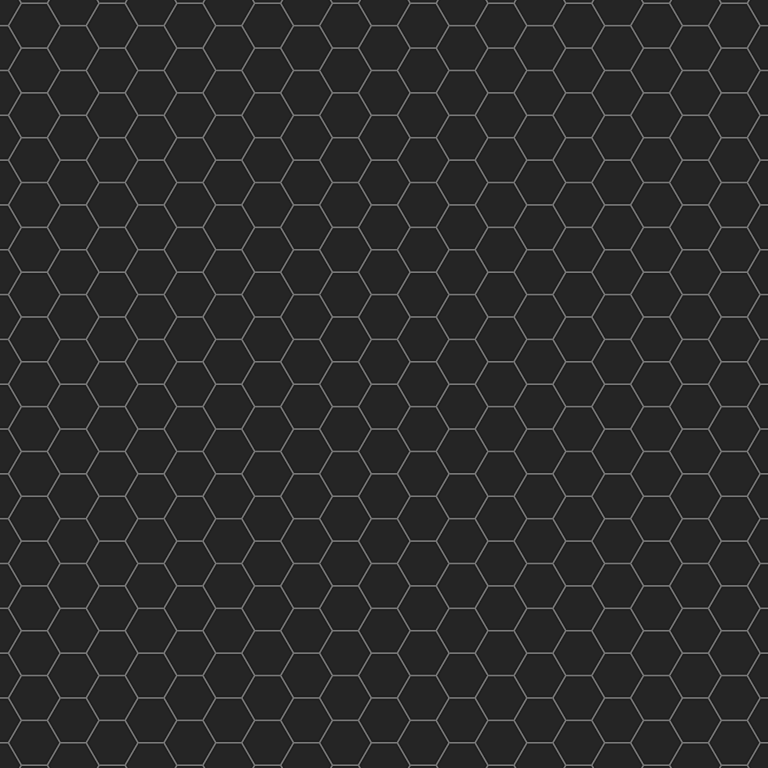
Give the GLSL for this pattern, as a WebGL 1 fragment shader.

```glsl
precision highp float;
// Thin grey honeycomb outlines with a faint dark rim on a charcoal ground.

uniform vec2 u_resolution;

const float SQRT3 = 1.7320508;

// Distance to the nearest edge of a flat-topped hexagon grid of unit row height.
float hexEdgeDistance(vec2 p) {
  vec2 period = vec2(SQRT3, 1.0);
  vec2 a = mod(p, period) - 0.5 * period;
  vec2 b = mod(p + 0.5 * period, period) - 0.5 * period;
  vec2 local = abs(dot(a, a) < dot(b, b) ? a : b);
  return 0.5 - max(local.y, dot(local, vec2(0.5 * SQRT3, 0.5)));
}

// Smoothed coverage of a stroke at the given distance from its centre line.
float strokeCoverage(float dist, float halfWidth, float pixel) {
  return clamp((halfWidth - dist) / pixel + 0.5, 0.0, 1.0);
}

void main() {
  float pixel = 1.0 / u_resolution.y;
  vec2 uv = gl_FragCoord.xy * pixel;

  // Grid layout, in canvas units
  vec2 cell = vec2(0.10127, 0.05836);
  vec2 hexCentre = vec2(0.0447, 0.9666);
  vec2 gridPos = (uv - hexCentre) / cell * vec2(SQRT3, 1.0);
  float dist = hexEdgeDistance(gridPos) * cell.y;

  // Tones
  vec3 ground = vec3(0.147);
  vec3 rim = vec3(0.112);
  vec3 line = vec3(0.48);

  // Dark rim first, bright line on top
  vec3 colour = mix(ground, rim, strokeCoverage(dist, 0.0031, pixel));
  colour = mix(colour, line, strokeCoverage(dist, 0.00105, pixel));
  gl_FragColor = vec4(colour, 1.0);
}
```
